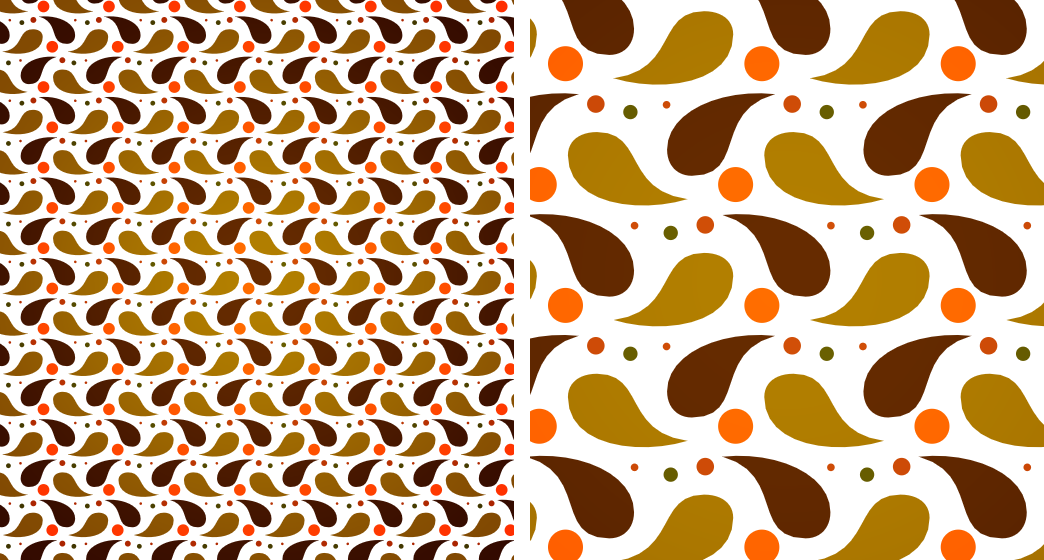
Left, the full canvas; right, a detail of the centre.
A Shadertoy shader for this pattern:

```glsl
// Rows of curled drops and dots on white; every second row is mirrored.
// Drops are signed distances to closed Bezier outlines, folded into one cell;
// the inks darken smoothly from the centre of the canvas to its corners.

const float CANVAS_HEIGHT = 1152.0;          // design units, y pointing down
const vec2 PERIOD = vec2(134.65, 82.87);     // repeat across, row spacing
const vec2 ORIGIN = vec2(107.5, 96.2);       // centre of one large dot
const float MIRROR_SUM = -18.0;              // x + mirrored x in odd rows
const int CURVE_STEPS = 12;

// Folds the plane so that the motif around centre appears in every cell
vec2 foldToCell(vec2 p, vec2 centre) {
    float row = floor((p.y - centre.y) / PERIOD.y + 0.5);
    p.y -= row * PERIOD.y;
    if (mod(row, 2.0) > 0.5) p.x = MIRROR_SUM - p.x;
    p.x -= PERIOD.x * floor((p.x - centre.x) / PERIOD.x + 0.5);
    return p;
}

vec2 bezier(vec2 a, vec2 b, vec2 c, vec2 d, float t) {
    float s = 1.0 - t;
    return s * s * s * a + 3.0 * s * t * (s * b + t * c) + t * t * t * d;
}

// Updates squared distance and inside/outside sign along one curve
void traceCurve(vec2 p, vec2 a, vec2 b, vec2 c, vec2 d,
                inout float dist2, inout float side) {
    vec2 start = a;
    for (int i = 1; i <= CURVE_STEPS; i++) {
        vec2 end = bezier(a, b, c, d, float(i) / float(CURVE_STEPS));
        vec2 edge = end - start;
        vec2 toP = p - start;
        vec2 gap = toP - edge * clamp(dot(toP, edge) / dot(edge, edge), 0.0, 1.0);
        dist2 = min(dist2, dot(gap, gap));
        bool crosses = (start.y > p.y) != (end.y > p.y);
        if (crosses && toP.x < edge.x * toP.y / edge.y) side = -side;
        start = end;
    }
}

float goldDrop(vec2 p) {
    p = foldToCell(p, vec2(74.0, -10.0));
    vec2 tip = vec2(33.0, 10.0), right = vec2(115.0, -20.0), top = vec2(95.0, -36.0);
    float dist2 = 1e6, side = 1.0;
    traceCurve(p, tip, vec2(66.0, 20.0), vec2(115.0, 14.0), right, dist2, side);
    traceCurve(p, right, vec2(115.0, -30.0), vec2(107.0, -36.0), top, dist2, side);
    traceCurve(p, top, vec2(62.0, -36.0), vec2(77.0, 4.0), tip, dist2, side);
    return side * sqrt(dist2);
}

float brownDrop(vec2 p) {
    p = foldToCell(p, vec2(10.0, -34.0));
    vec2 tip = vec2(-27.0, -62.0), right = vec2(47.0, -24.0), base = vec2(30.0, -6.0);
    float dist2 = 1e6, side = 1.0;
    traceCurve(p, tip, vec2(10.0, -66.0), vec2(47.0, -50.0), right, dist2, side);
    traceCurve(p, right, vec2(47.0, -13.0), vec2(40.0, -6.0), base, dist2, side);
    traceCurve(p, base, vec2(-8.0, -6.0), vec2(16.0, -50.0), tip, dist2, side);
    return side * sqrt(dist2);
}

float dots(vec2 p, vec2 centre, float radius) {
    return length(foldToCell(p, centre) - centre) - radius;
}

// Lays ink over a colour with an edge one pixel wide
vec3 paint(vec3 under, vec3 ink, float dist, float pixel) {
    return mix(under, ink, clamp(0.5 - dist / pixel, 0.0, 1.0));
}

void mainImage(out vec4 fragColor, in vec2 fragCoord) {
    float pixel = CANVAS_HEIGHT / iResolution.y;
    vec2 p = vec2(fragCoord.x, iResolution.y - fragCoord.y) * pixel - ORIGIN;

    // Radial shading shared by all inks
    float radius = length(fragCoord - 0.5 * iResolution.xy) / (0.5 * length(iResolution.xy));
    float shade = smoothstep(0.0, 1.0, radius);
    vec3 gold = mix(vec3(0.70, 0.50, 0.0), vec3(0.50, 0.28, 0.01), shade);
    vec3 brown = mix(vec3(0.40, 0.17, 0.0), vec3(0.20, 0.04, 0.0), shade);
    vec3 orange = mix(vec3(1.0, 0.43, 0.0), vec3(1.0, 0.18, 0.0), shade);
    vec3 rust = mix(vec3(0.82, 0.31, 0.03), vec3(0.66, 0.13, 0.0), shade);
    vec3 olive = mix(vec3(0.42, 0.38, 0.0), vec3(0.24, 0.20, 0.0), shade);

    // Drops, then large and small dots
    vec3 color = vec3(1.0);
    color = paint(color, gold, goldDrop(p), pixel);
    color = paint(color, brown, brownDrop(p), pixel);
    color = paint(color, orange, dots(p, vec2(0.0), 12.0), pixel);
    color = paint(color, rust, dots(p, vec2(-38.8, -55.2), 6.0), pixel);
    color = paint(color, olive, dots(p, vec2(-62.5, -49.7), 4.9), pixel);
    color = paint(color, rust, dots(p, vec2(-87.3, -54.7), 2.6), pixel);
    fragColor = vec4(color, 1.0);
}
```
